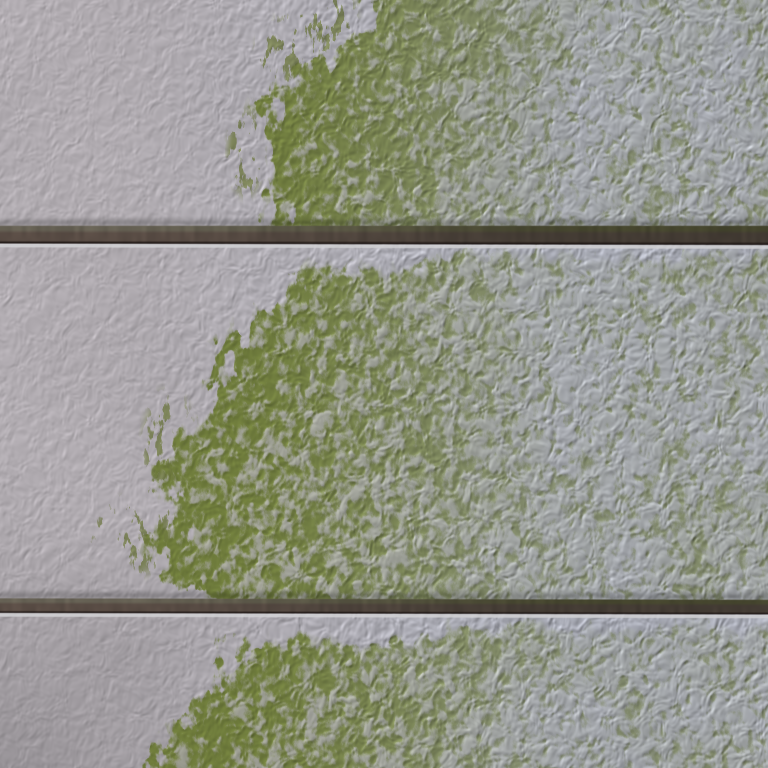
Reproduce this texture procedurally as a WebGL 1 fragment shader.

```glsl
precision highp float;
// Embossed pale siding in three horizontal boards, stained by green algae.
// Warped value noise gives a relief lit from above; a ragged edge per board
// bounds the algae, which settles in the pits and thins toward the right.
uniform vec2 u_resolution;

float hash(vec2 p) {
  vec3 q = fract(p.xyx * 0.1031);
  q += dot(q, q.yzx + 33.33);
  return fract((q.x + q.y) * q.z);
}

float noise(vec2 p) {
  vec2 i = floor(p), f = fract(p);
  f = f * f * (3.0 - 2.0 * f);
  return mix(mix(hash(i), hash(i + vec2(1.0, 0.0)), f.x),
             mix(hash(i + vec2(0.0, 1.0)), hash(i + 1.0), f.x), f.y);
}

float fbm(vec2 p) {
  float sum = 0.0, amp = 0.533;
  for (int i = 0; i < 4; i++) {
    sum += amp * noise(p);
    p = mat2(1.6, 1.2, -1.2, 1.6) * p + 17.3;
    amp *= 0.5;
  }
  return sum;
}

// Height of the wrinkled paint
float emboss(vec2 p) {
  vec2 warp = vec2(noise(p * 55.0), noise(p * 55.0 + 31.7)) - 0.5;
  vec2 q = mat2(0.92, 0.39, -0.39, 0.92) * (p + warp * 0.010);
  return 0.6 * noise(q * vec2(135.0, 95.0)) + 0.4 * noise(q * vec2(240.0, 190.0) + 9.0);
}

float band(float lo, float hi, float soft, float v) {
  return smoothstep(lo - soft, lo + soft, v) * (1.0 - smoothstep(hi - soft, hi + soft, v));
}

float blob(vec2 p, vec2 center, vec2 radius) {
  vec2 d = (p - center) / radius;
  return exp(-dot(d, d));
}

// Left limit of the algae on each board
float algaeEdge(float y) {
  float top = 0.350 + 0.12 * smoothstep(0.86, 0.97, y);
  float middle = 0.215 + 0.08 * smoothstep(0.41, 0.50, y)
    + 0.08 * smoothstep(0.54, 0.65, y) + 0.05 * (1.0 - smoothstep(0.215, 0.25, y));
  float bottom = 0.20 + 0.11 * smoothstep(0.0, 0.16, y);
  return y > 0.69 ? top : (y > 0.21 ? middle : bottom);
}

// Clean strip below the upper rim of the lower boards
float rimFade(vec2 p, float jitter) {
  float rise = 0.022 * smoothstep(0.50, 0.64, p.x);
  float limit = p.y > 0.69 ? 2.0 : (p.y > 0.21 ? 0.650 + rise : 0.165 + rise);
  return smoothstep(-0.012, 0.016, limit - p.y + jitter * 0.05);
}

// Amount of algae before it is broken up by the relief
float algaeDensity(vec2 p) {
  float jitter = fbm(p * vec2(60.0, 36.0) + 5.0) - 0.5;
  float inside = p.x - algaeEdge(p.y) + jitter * 0.12;
  float topBoard = step(0.69, p.y);
  float dense = 1.0 - smoothstep(0.02, mix(0.17, 0.27, topBoard), inside);
  float thin = smoothstep(0.52, 0.78, p.x);
  float amount = mix(0.50, 0.29, thin) + mix(0.15, 0.20, topBoard) * dense;
  amount += 0.13 * blob(p, vec2(0.95, 0.30), vec2(0.10, 0.09));
  amount += 0.08 * blob(p, vec2(0.94, 0.64), vec2(0.12, 0.04));
  amount += 0.12 * blob(p, vec2(0.63, 0.165), vec2(0.06, 0.03));
  amount += 0.10 * blob(p, vec2(0.64, 0.94), vec2(0.09, 0.08));
  amount += 0.24 * (fbm(p * vec2(22.0, 15.0)) - 0.5);
  return amount * smoothstep(-0.014, 0.018, inside) * rimFade(p, jitter);
}

// Loose streaks scattered outside the main stain
float flecks(vec2 p) {
  float zone = blob(p, vec2(0.17, 0.30), vec2(0.055, 0.05))
    + blob(p, vec2(0.22, 0.42), vec2(0.035, 0.07))
    + blob(p, vec2(0.32, 0.80), vec2(0.025, 0.055))
    + blob(p, vec2(0.425, 0.97), vec2(0.04, 0.06))
    + blob(p, vec2(0.36, 0.92), vec2(0.03, 0.05));
  float streak = fbm(p * vec2(115.0, 50.0) + 61.0);
  return smoothstep(0.64, 0.74, streak + 0.08 * min(zone, 1.0)) * smoothstep(0.2, 0.6, zone);
}

// Shadowed joint between boards, with a bright lip beneath it
vec3 addGroove(vec3 color, vec2 p, float lo, float hi, float grain) {
  float t = (p.y - lo) / (hi - lo);
  float right = smoothstep(0.1, 0.8, p.x);
  vec3 wall = mix(vec3(0.35, 0.30, 0.27), vec3(0.26, 0.23, 0.20), right);
  vec3 ledge = mix(vec3(0.40, 0.38, 0.33), vec3(0.27, 0.27, 0.18), right);
  vec3 joint = mix(wall, ledge, smoothstep(0.55, 0.8, t));
  joint = mix(vec3(0.13, 0.10, 0.09), joint, smoothstep(0.02, 0.2, t));
  joint *= 0.92 + 0.16 * grain;
  color *= 1.0 - 0.22 * band(hi, hi + 0.008, 0.006, p.y);
  color = mix(color, vec3(0.82, 0.82, 0.83), 0.85 * band(lo - 0.005, lo, 0.0012, p.y));
  return mix(color, joint, band(lo, hi, 0.0014, p.y));
}

void main() {
  vec2 p = gl_FragCoord.xy / u_resolution;
  float height = emboss(p);
  float relief = height - emboss(p + vec2(-0.0016, 0.0024));
  float rough = smoothstep(0.15, 0.55, p.x);

  // Painted boards: warm at left, cool at right
  vec3 color = mix(vec3(0.69, 0.67, 0.69), vec3(0.645, 0.655, 0.695), smoothstep(0.1, 0.8, p.x));
  color *= 0.97 + 0.06 * fbm(p * 6.0);
  color *= 1.0 - 0.12 * blob(p, vec2(0.0, 0.0), vec2(0.3, 0.25));

  // Algae held in the pits, over a thin film
  float pits = 0.5 + 1.7 * (0.5 * height + 0.5 * fbm(p * vec2(125.0, 85.0) + 23.0) - 0.5);
  float density = algaeDensity(p);
  float cover = smoothstep(-0.24, 0.24, density - pits) * smoothstep(0.05, 0.22, density);
  float film = 0.42 * smoothstep(0.08, 0.6, density);
  float fade = smoothstep(0.30, 0.72, p.x);
  vec3 algae = mix(vec3(0.40, 0.46, 0.17), vec3(0.46, 0.50, 0.33), fade);
  color = mix(color, vec3(0.53, 0.56, 0.42), film);
  color = mix(color, algae, cover * mix(0.84, 0.70, fade));
  color = mix(color, vec3(0.42, 0.46, 0.24), 0.75 * flecks(p));

  // Relief light, then joints
  color *= 1.0 + relief * mix(0.26, 0.58, rough);
  float grain = noise(p * vec2(160.0, 40.0));
  float tilt = 0.002 * p.x;
  color = addGroove(color, p, 0.683 - tilt, 0.706, grain);
  color = addGroove(color, p, 0.202 - tilt, 0.221 - tilt, grain);
  gl_FragColor = vec4(clamp(color, 0.0, 1.0), 1.0);
}
```
